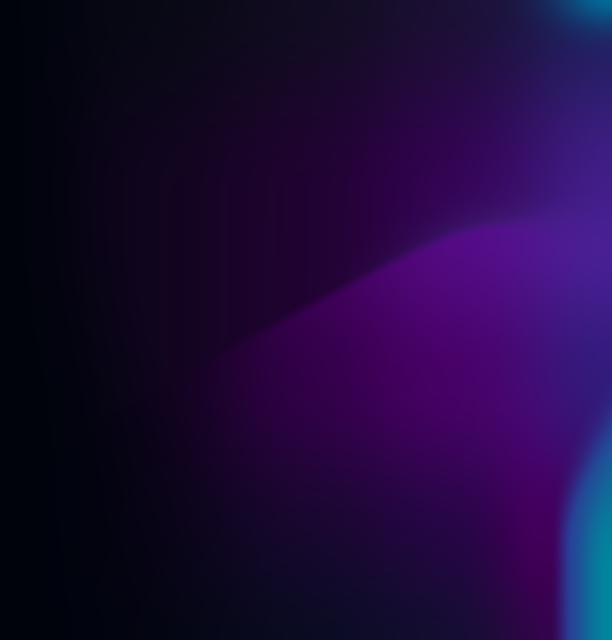
Reproduce this background procedurally as a Shadertoy shader.

```glsl
// Smooth five-stop horizontal gradient, stops evenly spaced over 0..1
vec3 gradient(vec3 stops[5], float x) {
    vec3 sum = vec3(0.0);
    float total = 0.0;
    for (int i = 0; i < 5; i++) {
        float d = (x - float(i) * 0.25) / 0.16;
        float weight = exp(-d * d);
        sum += stops[i] * weight;
        total += weight;
    }
    return sum / total;
}

float glow(vec2 p, vec2 center, vec2 radius) {
    vec2 d = (p - center) / radius;
    return exp(-dot(d, d));
}

// Height of the ridge: a straight slope easing into a plateau
float ridgeHeight(float x, float plateau, float slope, float knee, float roundness) {
    float d = knee - x;
    return plateau - slope * 0.5 * (d + sqrt(d * d + roundness * roundness));
}

// Dim violet haze above the ridge, in 8-bit colour units
vec3 upperHaze(vec2 p) {
    vec3 top = gradient(vec3[5](vec3(0, 3, 12), vec3(8, 8, 20), vec3(17, 12, 32),
                                vec3(28, 15, 52), vec3(30, 32, 95)), p.x);
    vec3 middle = gradient(vec3[5](vec3(0, 2, 10), vec3(16, 5, 30), vec3(32, 2, 48),
                                   vec3(52, 1, 84), vec3(66, 32, 140)), p.x);
    return mix(middle, top, smoothstep(0.7, 1.0, p.y));
}

// Bright purple sheet below the ridge, fading to navy at the bottom
vec3 lowerSheet(vec2 p) {
    vec3 crest = gradient(vec3[5](vec3(0, 2, 10), vec3(18, 2, 32), vec3(66, 0, 90),
                                  vec3(86, 10, 135), vec3(74, 34, 152)), p.x);
    vec3 body = gradient(vec3[5](vec3(0, 3, 11), vec3(14, 3, 27), vec3(50, 0, 72),
                                 vec3(75, 0, 105), vec3(46, 30, 125)), p.x);
    vec3 fold = gradient(vec3[5](vec3(0, 3, 12), vec3(8, 4, 22), vec3(22, 8, 45),
                                 vec3(36, 6, 68), vec3(62, 0, 88)), p.x);
    vec3 base = gradient(vec3[5](vec3(0, 3, 12), vec3(4, 5, 18), vec3(10, 11, 34),
                                 vec3(20, 14, 50), vec3(62, 0, 88)), p.x);
    vec3 color = mix(base, fold, smoothstep(0.0, 0.18, p.y));
    color = mix(color, body, smoothstep(0.13, 0.42, p.y));
    color = mix(color, crest, smoothstep(0.4, 0.64, p.y));
    return color + vec3(16, -6, 10) * glow(p, vec2(0.87, 0.18), vec2(0.07, 0.2));
}

// Blue rim turning teal along the lower right side
vec3 addTealRim(vec3 color, vec2 p, vec3 blue, vec3 teal) {
    float bend = max(p.y - 0.15, 0.0);
    float depth = p.x - (0.906 + 1.5 * bend * bend);
    float softness = 0.03 + 0.06 * smoothstep(0.15, 0.42, p.y);
    color = mix(color, blue, smoothstep(-0.25 * softness, softness, depth));
    float fade = 1.0 - 0.6 * smoothstep(0.1, 0.35, p.y);
    return mix(color, teal, fade * smoothstep(0.01, 0.09, depth));
}

void mainImage(out vec4 fragColor, in vec2 fragCoord) {
    vec2 p = fragCoord / iResolution.xy;
    vec3 night = vec3(0, 3, 12);

    // Two layers joined along the ridge, softer toward the right
    float below = ridgeHeight(p.x, 0.66, 0.53, 0.76, 0.08) - p.y;
    float softness = 0.012 + 0.08 * smoothstep(0.82, 1.0, p.x);
    float halo = exp(-max(-below, 0.0) / 0.035) * glow(p, vec2(0.77, 0.65), vec2(0.15, 0.2));
    vec3 upper = upperHaze(p) + vec3(8, 18, 22) * halo;
    vec3 color = mix(upper, lowerSheet(p), smoothstep(-softness, softness, below));

    // Darkness on the left, wider toward the bottom
    float shade = 0.12 * (1.0 - smoothstep(0.3, 0.7, p.y));
    color = mix(night, color, smoothstep(shade - 0.1, shade + 0.2, p.x));

    // Cool light in the right corners
    color = addTealRim(color, p, vec3(44, 58, 150), vec3(0, 134, 156));
    color = mix(color, vec3(0, 110, 155), glow(p, vec2(1.0, 1.01), vec2(0.085, 0.05)));

    fragColor = vec4(clamp(color / 255.0, 0.0, 1.0), 1.0);
}
```
